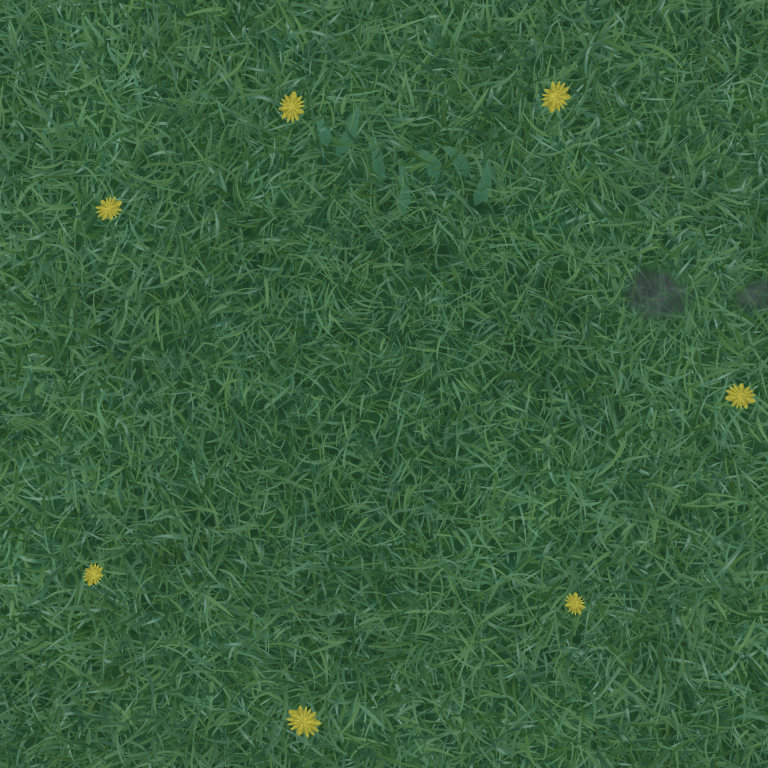
A WebGL 2 fragment shader for this texture:

```glsl
#version 300 es
precision highp float;
// A meadow seen from above: many layers of thin curved blades, each on its own
// jittered grid, leaning outward from the middle and growing brighter upward.
// A tuft of broad leaves, bare soil spots and a ring of yellow flowers are added.
uniform vec2 u_resolution;
out vec4 fragColor;

vec4 hash4(vec2 p) {
    return fract(sin(dot(p, vec2(12.9898, 78.233))) * vec4(43758.545, 22578.146, 19642.349, 31415.927));
}

float valueNoise(vec2 p) {
    vec2 cell = floor(p), f = fract(p);
    f = f * f * (3.0 - 2.0 * f);
    float low = mix(hash4(cell).x, hash4(cell + vec2(1, 0)).x, f.x);
    float high = mix(hash4(cell + vec2(0, 1)).x, hash4(cell + vec2(1, 1)).x, f.x);
    return mix(low, high, f.y);
}

// Tapered bent strip: x = coverage, y = position from root (-1) to tip (1),
// z = signed position across the strip.
vec3 blade(vec2 p, float angle, float halfLength, float halfWidth, float bend) {
    vec2 dir = vec2(cos(angle), sin(angle));
    vec2 q = vec2(dot(p, dir), dot(p, vec2(-dir.y, dir.x)));
    float t = q.x / halfLength;
    float across = q.y - bend * halfLength * (t * t - 0.35);
    float width = halfWidth * sqrt(max(1.0 - t, 0.0)) * smoothstep(-1.1, -0.5, t);
    float cover = smoothstep(0.0011, -0.0011, abs(across) - width);
    return vec3(cover * step(abs(t), 1.0) * smoothstep(1.0, 0.85, t), t, across / halfWidth);
}

// One layer of blades over the colour below it; height runs from 0 to 1.
vec3 grassLayer(vec3 color, vec2 p, float layer, float height, float soil) {
    float cells = 23.0 + 12.0 * fract(layer * 0.618);
    vec2 shift = hash4(vec2(layer, 7.3)).xy;
    vec2 home = floor(p * cells + shift);
    for (int y = -1; y <= 1; y++)
    for (int x = -1; x <= 1; x++) {
        vec2 cell = home + vec2(x, y);
        vec4 place = hash4(cell + layer * 17.31);
        vec4 look = hash4(cell + layer * 9.17 + 41.7);
        vec2 root = (cell + place.xy - shift) / cells;
        vec2 outward = root - 0.5;
        float rim = smoothstep(0.05, 0.5, length(outward));
        float angle = atan(outward.y, outward.x) + (place.z - 0.5) * mix(6.28, 3.0, rim);
        float halfLength = mix(0.45, 0.9, place.w) * mix(0.75, 1.0, rim) / cells;
        float halfWidth = mix(0.0009, 0.0021, look.x * look.x) * mix(0.9, 1.15, rim);
        vec3 b = blade(p - root, angle, halfLength, halfWidth, (look.y - 0.5) * 0.55);

        float light = 0.5 + 0.85 * (look.z - 0.5) + 0.35 * (height - 0.6) + 0.16 * b.y + 0.07 * b.z;
        vec3 tint = mix(vec3(0.13, 0.27, 0.15), vec3(0.34, 0.50, 0.35), clamp(light, 0.0, 1.1));
        tint += mix(vec3(0.015, 0.01, -0.035), vec3(-0.01, 0.0, 0.045), look.w);
        // A few blades reflect the pale sky near their middle.
        float glint = step(0.93, look.w) * smoothstep(0.6, 0.1, abs(b.y - 0.1));
        tint = mix(tint, vec3(0.47, 0.61, 0.53), glint * 0.75 * (0.4 + 0.6 * rim));
        color = mix(color, tint, b.x * (1.0 - 0.75 * soil));
    }
    return color;
}

// Tuft of broad blue-green leaves.
vec3 broadLeaves(vec3 color, vec2 p) {
    for (float i = 0.0; i < 7.0; i++) {
        vec4 h = hash4(vec2(i, 3.7));
        vec2 center = vec2(0.42 + 0.035 * i, 0.74 + 0.13 * h.x);
        vec3 b = blade(p - center, 1.1 + 1.2 * h.y, 0.02 + 0.018 * h.z, 0.006 + 0.003 * h.w, 0.15);
        vec3 tint = vec3(0.25, 0.44, 0.34) + 0.03 * b.y - 0.03 * smoothstep(0.15, 0.0, abs(b.z));
        color = mix(color, tint, b.x * 0.85);
    }
    return color;
}

// Ragged yellow flower heads on a loose ring.
vec3 flowers(vec3 color, vec2 p) {
    for (float i = 0.0; i < 7.0; i++) {
        vec4 h = hash4(vec2(i, 11.9));
        float turn = 0.9 * i + 0.75 + 0.3 * h.x;
        vec2 q = p - 0.5 - (0.37 + 0.12 * h.y) * vec2(cos(turn), sin(turn));
        float radius = 0.013 + 0.009 * h.z;
        float r = length(q) / radius;
        float a = atan(q.y, q.x);
        float petal = 0.5 + 0.5 * cos(13.0 * a + 2.0 * sin(3.0 * a + 6.28 * h.w));
        float edge = 0.72 + 0.3 * petal + 0.1 * sin(2.0 * a + 6.28 * h.x);
        vec3 tint = mix(vec3(0.53, 0.53, 0.19), vec3(0.74, 0.71, 0.29), petal * 0.6 + 0.4 * smoothstep(0.7, 0.1, r));
        tint *= 0.9 + 0.2 * valueNoise(q * 420.0 + 30.0 * i);
        color = mix(color, tint, smoothstep(0.08, -0.08, r - edge));
    }
    return color;
}

void main() {
    vec2 p = gl_FragCoord.xy / u_resolution.y;

    // Shaded ground with rare bare soil toward the right.
    float soil = smoothstep(0.68, 0.85, valueNoise(p * 13.0 + 4.0)) * smoothstep(0.7, 0.85, p.x)
               * smoothstep(0.16, 0.05, abs(p.y - 0.66));
    vec3 color = mix(vec3(0.13, 0.26, 0.16), vec3(0.24, 0.28, 0.28), soil);
    color *= 0.85 + 0.3 * valueNoise(p * 90.0);

    for (float i = 0.0; i < 20.0; i++) {
        if (i == 16.0) color = broadLeaves(color, p);
        color = grassLayer(color, p, i, i / 19.0, soil);
    }

    // Soft patches of brighter and darker growth.
    color *= 0.93 + 0.08 * valueNoise(p * 7.0) + 0.08 * valueNoise(p * 24.0 + 5.0);
    fragColor = vec4(flowers(color, p), 1.0);
}
```
